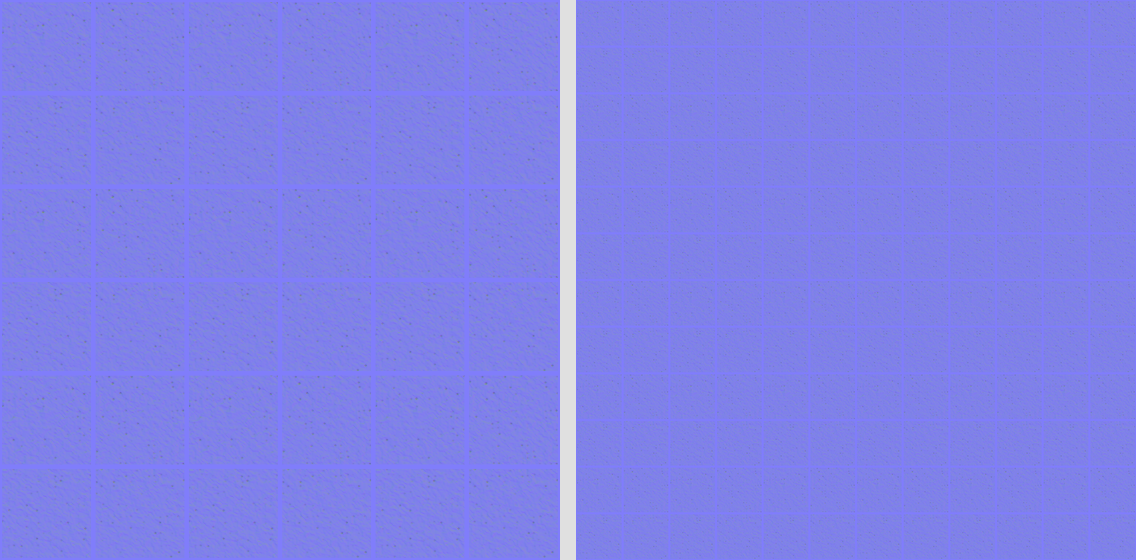
Left: one tile. Right: repeated 2 by 2.
Write a WebGL 2 fragment shader that draws this texture map.

```glsl
#version 300 es
precision highp float;
// Normal map of six by six square plaster tiles with fine rough grain, tiny pits and flat joints.

uniform vec2 u_resolution;
out vec4 outColor;

float hash(vec2 p) {
    return fract(sin(dot(p, vec2(127.1, 311.7))) * 43758.5453);
}

// Wraps a cell on a lattice whose rows drop by "shear" over one period
vec2 wrapCell(vec2 cell, vec2 period, float shear) {
    cell -= floor(cell.x / period.x) * vec2(period.x, shear);
    return mod(cell, period);
}

// Value noise that repeats over the unit square, slanted by the shear
float slantNoise(vec2 uv, vec2 period, float shear) {
    vec2 p = uv * period + vec2(0.0, uv.x * shear);
    vec2 cell = floor(p);
    vec2 f = p - cell;
    f = f * f * (3.0 - 2.0 * f);
    vec2 e = vec2(1.0, 0.0);
    float a = hash(wrapCell(cell, period, shear));
    float b = hash(wrapCell(cell + e.xy, period, shear));
    float c = hash(wrapCell(cell + e.yx, period, shear));
    float d = hash(wrapCell(cell + e.xx, period, shear));
    return mix(mix(a, b, f.x), mix(c, d, f.x), f.y);
}

// Tiny scattered pits, mostly shallow, one at most in each cell
float pits(vec2 uv) {
    const float count = 32.0;
    vec2 cell = floor(uv * count);
    vec2 id = mod(cell, count) + 31.0;
    vec2 center = 0.3 + 0.4 * vec2(hash(id + 7.3), hash(id + 19.7));
    vec2 d = (uv * count - cell - center) / vec2(0.18, 0.16);
    float depth = step(0.6, hash(id)) * (0.1 + 0.7 * pow(hash(id + 43.1), 3.0));
    return depth * exp(-dot(d, d));
}

// Plaster relief: soft lumps, grain, fine grain, pits
float relief(vec2 uv) {
    vec2 warp = vec2(slantNoise(uv, vec2(31.0, 27.0), 0.0),
                     slantNoise(uv + 0.37, vec2(29.0, 33.0), 0.0)) - 0.5;
    vec2 p = uv + 0.016 * warp;
    float h = 0.42 * slantNoise(p, vec2(25.0, 34.0), 8.0);
    h += 0.34 * slantNoise(p, vec2(55.0, 68.0), 14.0);
    h += 0.30 * slantNoise(uv, vec2(94.0, 106.0), 18.0);
    return h - 0.6 * pits(uv);
}

void main() {
    vec2 uv = gl_FragCoord.xy / u_resolution;

    // The grain repeats every two tiles
    vec2 grainUv = fract(uv * 3.0);
    vec2 e = vec2(0.003, 0.0);
    vec2 slope = vec2(relief(grainUv - e.xy) - relief(grainUv + e.xy),
                      relief(grainUv - e.yx) - relief(grainUv + e.yx));

    // Steep and upward slopes lose blue, pits turn grey
    vec3 plaster = vec3(0.499 + 0.15 * slope.x,
                        0.506 + 0.16 * slope.y,
                        0.918 - 0.21 * slope.y - 0.5 * dot(slope, slope));
    plaster -= pits(grainUv) * vec3(0.10, 0.07, 0.28);

    // Flat joints centred on the tile borders
    vec2 toBorder = 0.5 - abs(fract(uv * 6.0) - 0.5);
    float borderDist = min(toBorder.x, toBorder.y);
    float soft = 4.0 / min(u_resolution.x, u_resolution.y);
    float tileMask = smoothstep(0.024 - soft, 0.024 + soft, borderDist);

    vec3 joint = vec3(0.502, 0.492, 0.985);
    outColor = vec4(clamp(mix(joint, plaster, tileMask), 0.0, 1.0), 1.0);
}
```
